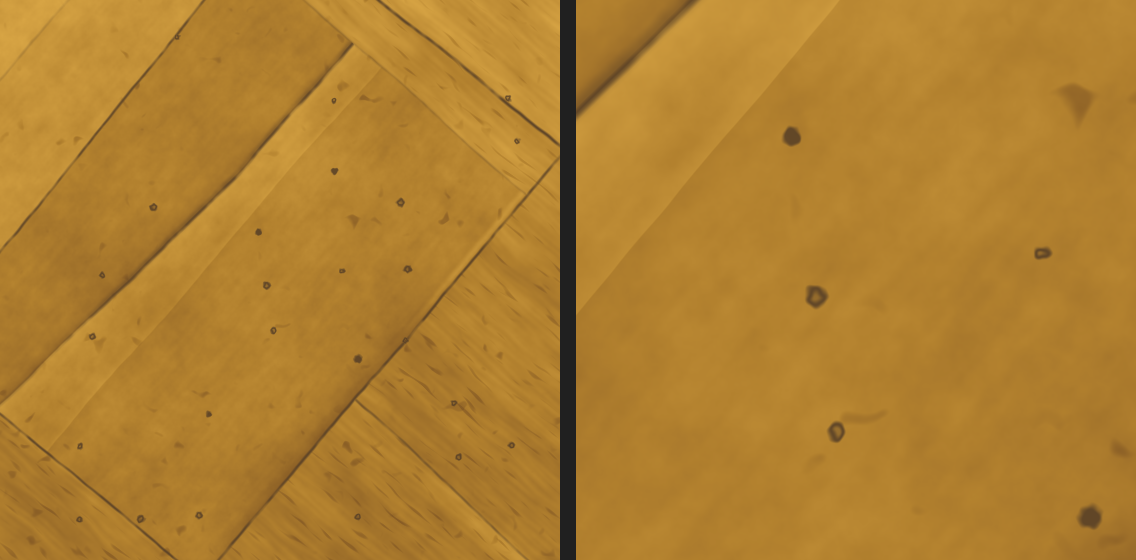
Left, the full canvas; right, a detail of the centre.
This texture is drawn by a WebGL 1 fragment shader. Its source:

```glsl
precision highp float;
// Worn honey-coloured parquet: a block of wide diagonal planks framed by
// cross-laid planks. Tilted axes carry the seams and bevels; gradient noise
// gives grain, flakes and stains, and jittered cells scatter nail rings.

uniform vec2 u_resolution;

#define TILT 0.8552
#define SEAM_WIDTH 0.0025
#define SEAM_WOBBLE 0.006
#define GRAIN 0.21
#define MOTTLE 0.33
#define RING_CELLS 9.0
#define RING_CHANCE 0.36
#define STAIN 0.36
#define DARK vec3(0.53, 0.36, 0.145)
#define BODY vec3(0.70, 0.505, 0.18)
#define LIGHT vec3(0.85, 0.65, 0.27)
#define SEAM_COLOR vec3(0.33, 0.24, 0.15)

vec2 hash2(vec2 p) {
  p = vec2(dot(p, vec2(127.1, 311.7)), dot(p, vec2(269.5, 183.3)));
  return fract(sin(p) * 43758.5);
}

float gradNoise(vec2 p) {
  vec2 i = floor(p), f = fract(p);
  vec2 w = f * f * f * (f * (f * 6.0 - 15.0) + 10.0);
  vec2 x = vec2(1.0, 0.0);
  float a = dot(hash2(i) * 2.0 - 1.0, f);
  float b = dot(hash2(i + x) * 2.0 - 1.0, f - x);
  float c = dot(hash2(i + x.yx) * 2.0 - 1.0, f - x.yx);
  float d = dot(hash2(i + 1.0) * 2.0 - 1.0, f - 1.0);
  return mix(mix(a, b, w.x), mix(c, d, w.x), w.y);
}

float fbm(vec2 p) {
  float sum = 0.0, amp = 0.55;
  for (int k = 0; k < 4; k++) {
    sum += amp * gradNoise(p);
    p = mat2(1.6, 1.2, -1.2, 1.6) * p + 7.3;
    amp *= 0.55;
  }
  return sum;
}

float pixel() { return 1.0 / min(u_resolution.x, u_resolution.y); }

// 0 on the negative side of a boundary, 1 on the positive side
float side(float d) { return smoothstep(-pixel(), pixel(), d); }

float seam(float d, float width) {
  return 1.0 - smoothstep(0.0, width + pixel(), abs(d));
}

// Soft falloff on the positive side of a seam only
float bevel(float d, float reach) { return side(d) * exp(-max(d, 0.0) / reach); }

// Grain along the first axis: broad bands, fine fibres
float grain(vec2 q) {
  return gradNoise(q * vec2(3.0, 24.0)) + 0.6 * gradNoise(q * vec2(15.0, 110.0));
}

// Ragged nail rings with a paler core, a few filled solid
float nailRings(vec2 p) {
  vec2 g = p * RING_CELLS, id = floor(g);
  vec2 pick = hash2(id + 31.7), jitter = hash2(id + 5.9);
  vec2 d = (fract(g) - 0.15 - 0.7 * jitter) / RING_CELLS;
  d += 0.004 * vec2(gradNoise(p * 140.0), gradNoise(p * 140.0 + 40.0));
  float r = 0.0045 + 0.0035 * pick.y, dist = length(d);
  float disc = 1.0 - smoothstep(r * 0.6, r + pixel(), dist);
  float core = 1.0 - smoothstep(r * 0.1, r * 0.6, dist);
  return step(pick.x, RING_CHANCE) * disc * (1.0 - 0.6 * core * step(0.3, jitter.y));
}

// Sparse irregular blotches cut from warped noise
float stains(vec2 p) {
  vec2 warp = 0.012 * vec2(gradNoise(p * 50.0), gradNoise(p * 50.0 + 17.0));
  float patchy = smoothstep(-0.25, 0.3, gradNoise(p * 7.0 + 2.0));
  return patchy * smoothstep(0.27, 0.5, gradNoise((p + warp) * 42.0));
}

void main() {
  vec2 p = gl_FragCoord.xy / u_resolution;
  vec2 dir = vec2(cos(TILT), sin(TILT));
  float wobble = SEAM_WOBBLE * (gradNoise(p * 5.0) + 0.25 * gradNoise(p * 35.0));
  float u = dot(p, dir) + wobble;
  float v = dot(p, vec2(dir.y, -dir.x)) + wobble;

  // Signed distances to the seams of the long planks
  float outer = v + 0.562;
  float upper = v + 0.361 + 0.033 * (u - 0.416);
  float middle = v + 0.13 + 0.09 * max(0.8 - u, 0.0);
  float groove = v + 0.065;
  float lower = v - 0.298 + 0.012 * u;
  // Signed distances to the seams of the cross planks
  float foot = u - 0.20 - 0.025 * v;
  float head = u - 1.11;
  float crown = u - 1.205 - 0.039 * v;
  float split = u - 0.634 + 0.036 * (v - 0.294);
  float east = side(lower);
  float block = side(foot) * side(-head) * (1.0 - east);

  // Long planks: base tone, lit shoulders, shaded lower edge
  float plank = mix(0.82, 0.72, side(outer));
  plank = mix(plank, 0.44, side(upper));
  plank = mix(plank, 0.53, side(middle));
  plank -= 0.03 * side(groove);
  plank += 0.27 * bevel(middle, 0.04) - 0.26 * bevel(-middle, 0.014);
  plank += 0.13 * bevel(-groove, 0.008) - 0.07 * bevel(groove, 0.012);
  float worn = smoothstep(0.2, 0.45, u) * (1.0 - smoothstep(0.65, 1.0, u));
  plank -= (0.08 + 0.36 * worn) * bevel(-lower, 0.035);
  plank += 0.28 * smoothstep(0.7, 0.95, u) * seam(lower + 0.009, 0.008);
  plank += GRAIN * 0.45 * grain(vec2(u, v));
  plank += 0.16 * fbm(p * 42.0 + 3.0);

  // Cross planks: tone by position, with darker open fibres
  float cross = mix(0.45, mix(0.62, 0.72, side(crown)), side(head));
  float eastTone = 0.44 + 0.20 * bevel(-split, 0.045) + 0.18 * smoothstep(0.95, 1.15, u);
  cross = mix(cross, eastTone, east);
  vec2 across = vec2(v, u) + 3.7;
  across.y += 0.008 * gradNoise(p * 9.0);
  cross += GRAIN * 1.3 * grain(across);
  cross -= 0.28 * smoothstep(0.2, 0.5, gradNoise(across * vec2(22.0, 120.0)));
  cross += 0.25 * (1.0 - east) * bevel(-foot, 0.008);

  // Broad patches, small mottling and light falling off downward
  float tone = mix(cross, plank, block);
  tone += MOTTLE * (fbm(p * 5.0) + 0.4 * fbm(p * 24.0 + 9.0)) + 0.09 * (p.y - 0.5);
  tone -= STAIN * stains(p);
  tone = clamp(tone, 0.0, 1.0);
  vec3 color = mix(DARK, BODY, min(tone * 2.0, 1.0));
  color = mix(color, LIGHT, max(tone * 2.0 - 1.0, 0.0));

  // Seams, each kept to its own part of the floor and worn into broken strokes
  float fadeIn = smoothstep(0.2, 0.6, u);
  float ink = block * max(0.8 * seam(upper, SEAM_WIDTH), 0.2 * seam(outer, SEAM_WIDTH));
  ink = max(ink, block * (0.25 + 0.55 * fadeIn) * seam(middle, SEAM_WIDTH * 1.7));
  ink = max(ink, block * 0.35 * fadeIn * seam(middle + 0.002, 0.008));
  ink = max(ink, 0.85 * seam(lower, SEAM_WIDTH * 1.1));
  float cuts = max(0.85 * seam(foot, SEAM_WIDTH), 0.25 * seam(head, SEAM_WIDTH));
  cuts = max(cuts, 0.9 * seam(crown, SEAM_WIDTH * 1.3));
  ink = max(ink, mix(cuts, 0.55 * seam(split, SEAM_WIDTH), east));
  float wear = gradNoise(p * 16.0) + 0.5 * gradNoise(p * 60.0);
  ink *= mix(0.4, 1.0, smoothstep(-0.4, 0.2, wear));

  ink = max(ink, 0.85 * nailRings(p));
  gl_FragColor = vec4(mix(color, SEAM_COLOR, clamp(ink, 0.0, 1.0)), 1.0);
}
```
